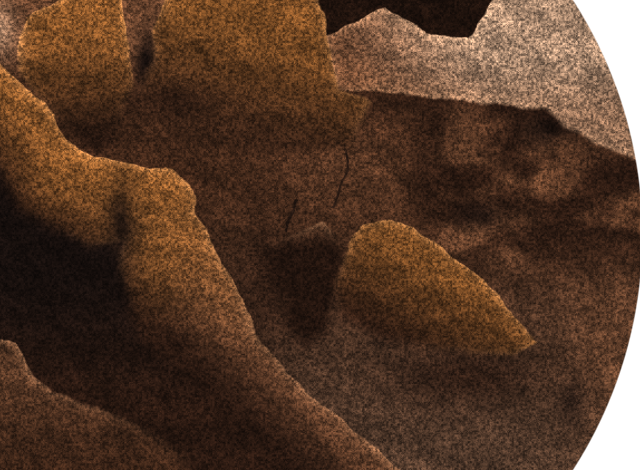
Write a Shadertoy shader that draws this texture.

```glsl
const int N = 10;
const vec2[N] SLOPE = vec2[N](vec2(3.9, .42), vec2(4.6, .08), vec2(5.1, .4), vec2(5.6, .46), vec2(6, -.2),
    vec2(8, -.2), vec2(8, 2.05), vec2(6.8, 1.55), vec2(6.5, 1.3), vec2(4.05, 1.05));
const vec2[N] TALL_ROCK = vec2[N](vec2(2.05, -.2), vec2(1.82, .42), vec2(1.85, .72), vec2(1.45, 1.4), vec2(2.1, 1.65),
    vec2(3, 1.9), vec2(4.2, 1.75), vec2(4.45, 1.2), vec2(4.08, 1.05), vec2(3.75, -.2));
const vec2[N] LEFT_ROCK = vec2[N](vec2(.3, .22), vec2(.9, -.1), vec2(1.46, -.2), vec2(1.58, 1), vec2(1.45, 1.3),
    vec2(1.36, 1.72), vec2(1.1, 1.82), vec2(.5, 1.25), vec2(.2, .8), vec2(.25, .4));
const vec2[N] HIGH_RIDGE = vec2[N](vec2(-.2, .55), vec2(.65, 1.4), vec2(.8, 1.7), vec2(1.1, 1.86), vec2(2.1, 2.05),
    vec2(2.34, 2.38), vec2(2.32, 2.65), vec2(1.1, 2.95), vec2(.2, 2.5), vec2(-.2, 1.7));
const vec2[N] LOW_RIDGE = vec2[N](vec2(1.6, 2.4), vec2(2.32, 2.55), vec2(2.76, 3.3), vec2(3.12, 4.12), vec2(3.6, 4.62),
    vec2(5, 5.8), vec2(3.9, 5.8), vec2(2.7, 4.9), vec2(1.7, 4.1), vec2(1.4, 3.2));
const vec2[N] ROUND_ROCK = vec2[N](vec2(4.65, 2.63), vec2(4.95, 2.7), vec2(5.8, 3.38), vec2(6.42, 4.1), vec2(6.1, 4.28),
    vec2(4.7, 4.1), vec2(4.1, 3.8), vec2(4, 3.4), vec2(4.16, 2.9), vec2(4.36, 2.7));
const vec2[N] DIM_ROCK = vec2[N](vec2(3.18, 3.05), vec2(3.45, 2.82), vec2(3.86, 2.66), vec2(4.1, 3), vec2(4.06, 3.4),
    vec2(3.92, 3.95), vec2(3.65, 4.15), vec2(3.42, 3.9), vec2(3.42, 3.6), vec2(3.2, 3.3));
const vec2[N] CORNER_ROCK = vec2[N](vec2(-.2, 4.05), vec2(.18, 4.08), vec2(.42, 4.52), vec2(.62, 4.7), vec2(1.2, 4.88),
    vec2(1.9, 5.22), vec2(2.1, 5.4), vec2(2.3, 5.7), vec2(1, 5.9), vec2(-.2, 5.9));

float hash(vec2 p) {
    vec3 q = fract(p.xyx * .1031);
    q += dot(q, q.yzx + 33.33);
    return fract((q.x + q.y) * q.z);
}

float noise(vec2 p) {
    vec2 i = floor(p), f = smoothstep(0., 1., fract(p));
    return mix(mix(hash(i), hash(i + vec2(1, 0)), f.x),
               mix(hash(i + vec2(0, 1)), hash(i + 1.), f.x), f.y);
}

float fbm(vec2 p) {
    float sum = 0., amp = .5;
    for (int i = 0; i < 4; i++, amp *= .5) {
        sum += amp * noise(p);
        p = mat2(1.6, 1.2, -1.2, 1.6) * p + 7.;
    }
    return sum;
}

float segment(vec2 p, vec2 a, vec2 b) {
    vec2 e = b - a, w = p - a;
    return length(w - e * clamp(dot(w, e) / dot(e, e), 0., 1.));
}

// Signed distance, negative inside
float polygon(vec2 p, vec2[N] v) {
    float d = 99., side = 1.;
    for (int i = 0; i < N; i++) {
        vec2 a = v[i], b = v[(i + 1) % N];
        d = min(d, segment(p, a, b));
        if ((a.y > p.y) != (b.y > p.y) && p.x < a.x + (b.x - a.x) * (p.y - a.y) / (b.y - a.y)) side = -side;
    }
    return side * d;
}

// Soft elliptical patch of one tone
void patchTone(inout vec3 col, vec3 tone, float amount, vec2 p, vec2 centre, vec2 radii) {
    vec2 q = (p - centre) / radii;
    col = mix(col, tone, amount * exp(-dot(q, q)));
}

// Crisp bright rim where shade is 0, melting into shadow where it is 1
void rock(inout vec3 col, float d, vec3 lit, vec3 dark, float shade) {
    float soft = mix(.015, .13, shade * shade);
    vec3 body = mix(lit, dark, shade) + vec3(.2, .16, .12) * (1. - shade) * exp(-abs(d) * 20.);
    col = mix(col, body, smoothstep(soft, -soft, d));
}

void mainImage(out vec4 fragColor, in vec2 fragCoord) {
    float unit = 5.62 / iResolution.y;
    vec2 p = vec2(fragCoord.x, iResolution.y - fragCoord.y) * unit;
    vec2 q = p + .11 * (vec2(fbm(p * 4.), fbm(p * 4. + 31.)) - .47);
    vec3 black = vec3(.09, .06, .05), umber = vec3(.16, .095, .065), brown = vec3(.28, .17, .11);
    vec3 ochre = vec3(.53, .33, .16), clay = vec3(.42, .27, .18), pale = vec3(.66, .53, .43);

    // Basin floor and its hollows
    vec3 col = mix(brown * .9, vec3(.31, .22, .165), smoothstep(2., 5.5, p.y));
    patchTone(col, clay, .5, p, vec2(4.2, 2), vec2(1, .6));
    patchTone(col, clay, .7, p, vec2(7.3, 4.2), vec2(.6, 1.2));
    patchTone(col, umber, .8, p, vec2(5.6, 4.5), vec2(1, .4));
    patchTone(col, umber, .7, p, vec2(3.2, 3.5), vec2(.5, .8));
    patchTone(col, black, .6, q, vec2(6.85, 4.8), vec2(.2, .3));

    // Lumpy bank
    float bank = smoothstep(4.7, 5.5, p.x) * smoothstep(3.6, 2.7, p.y);
    float lumps = fbm(q * vec2(1.8, 2.8) + 4.);
    col = mix(col, mix(umber, clay, smoothstep(.3, .65, lumps)), .8 * bank);
    patchTone(col, black, .65, q, vec2(5.75, 2.6), vec2(.3, .16));
    patchTone(col, umber, .7, q, vec2(5.1, 2.2), vec2(.2, .5));

    // Cracks
    vec2 bend = vec2(4.15, 2);
    float crack = min(segment(q, vec2(4.08, 1.55), bend), segment(q, bend, vec2(4, 2.5)));
    crack = min(crack, segment(q, vec2(3.53, 2.4), vec2(3.4, 2.75)));
    col = mix(col, black, .7 * smoothstep(.025, .004, crack));

    // Upper recesses and bright slope
    vec3 recess = mix(clay, umber * .75, smoothstep(2.4, 3.6, p.x));
    col = mix(col, recess, smoothstep(1.1, .5, p.y));
    patchTone(col, black, 1., q, vec2(1.75, .75), vec2(.13, .4));
    float slope = polygon(q, SLOPE);
    col = mix(col, umber, .5 * smoothstep(.9, 1.2, p.y) * exp(-abs(slope) * 3.));
    vec3 sand = mix(clay, pale, smoothstep(3.5, 5.7, p.x - .5 * p.y));
    rock(col, slope, sand, clay, .45 * smoothstep(.6, 1.5, p.y));
    patchTone(col, black, .65, q, vec2(6.5, 1.55), vec2(.3, .18));

    // Standing rocks
    float fall = smoothstep(.1, 1.7, p.y - .3 * (p.x - 2.9));
    rock(col, polygon(q, TALL_ROCK), ochre * .88, brown * .8, fall);
    patchTone(col, umber, .6, q, vec2(2.1, 1.2), vec2(.5, .2));
    rock(col, polygon(q, LEFT_ROCK), ochre, umber, smoothstep(.2, 1.75, p.y));
    patchTone(col, pale, .6, p, vec2(0, .35), vec2(.2, .35));

    // Dark valley below a winding ridge
    float across = dot(p - vec2(0, 1.6), vec2(.69, -.72));
    col = mix(col, mix(black, umber, smoothstep(3.2, 5., p.y)), smoothstep(.1, -.15, across));
    float ridge = min(polygon(q, HIGH_RIDGE), polygon(q, LOW_RIDGE));
    vec3 crest = mix(ochre, clay, smoothstep(2., 4.6, p.y));
    rock(col, ridge, crest, umber, smoothstep(.5, -.5, across));
    float inside = smoothstep(.03, -.08, ridge);
    patchTone(col, ochre, .7 * inside, p, vec2(.7, 2.1), vec2(.4));
    patchTone(col, ochre * .8, .6 * inside, p, vec2(1.9, 3.1), vec2(.35, .5));
    patchTone(col, black, .85, q, vec2(1.45, 2.65), vec2(.2, .5));

    // Basin and corner rocks
    rock(col, polygon(q, DIM_ROCK), clay * .8, umber * .85, smoothstep(2.6, 3., p.y));
    float lean = p.y - .55 * (p.x - 4.6);
    rock(col, polygon(q, ROUND_ROCK), ochre * .9, umber, smoothstep(2.6, 4.2, lean));
    rock(col, polygon(q, CORNER_ROCK), clay * .85, brown * .8, smoothstep(4., 5.8, p.y));

    // Relief and sand grain
    float relief = fbm(p * 3.) - fbm(p * 3. + vec2(.15, -.25));
    float grain = .6 * noise(p * 38.) + .4 * noise(p * 75.) - .5;
    col *= (1. + .9 * relief) * (1. + 1.1 * grain);

    // Round white border
    float disc = length(p - vec2(2.51, 2.81)) - 5.17;
    fragColor = vec4(mix(col, vec3(1), smoothstep(-unit, unit, disc)), 1);
}
```
